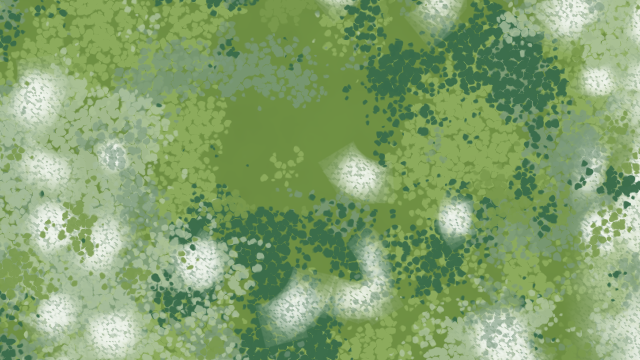
Write a Shadertoy shader that draws this texture.

```glsl
const vec3 OLIVE = vec3(0.43, 0.56, 0.26);
const vec3 LEAF  = vec3(0.57, 0.69, 0.38);
const vec3 PINE  = vec3(0.22, 0.42, 0.29);
const vec3 SLATE = vec3(0.48, 0.60, 0.50);
const vec3 MIST  = vec3(0.70, 0.78, 0.65);
const vec3 CHALK = vec3(0.94, 0.96, 0.93);
const float DAB_SCALE   = 66.0;   // dabs per canvas height
const float GRAIN_SCALE = 150.0;  // pits of the chalk per canvas height
const float VEIL_CELL   = 0.22;   // spacing of the chalk strokes
const int   VEIL_STAMPS = 6;      // square stamps in one stroke
const float VEIL_ALPHA  = 0.26;

float hash(vec2 p) {
    vec3 q = fract(p.xyx * 0.1031);
    q += dot(q, q.yzx + 33.33);
    return fract((q.x + q.y) * q.z);
}

vec2 hash2(vec2 p) {
    return vec2(hash(p), hash(p + 71.7));
}

float noise(vec2 p) {
    vec2 i = floor(p), f = fract(p);
    f = f * f * (3.0 - 2.0 * f);
    return mix(mix(hash(i), hash(i + vec2(1, 0)), f.x),
               mix(hash(i + vec2(0, 1)), hash(i + vec2(1, 1)), f.x), f.y);
}

float fbm(vec2 p) {
    float sum = 0.0, amp = 0.533;
    for (int k = 0; k < 4; k++) {
        sum += amp * noise(p);
        p = mat2(1.6, 1.2, -1.2, 1.6) * p + 17.3;
        amp *= 0.5;
    }
    return sum;
}

// How pale a region is: lower left, right edge and top right
float paleness(vec2 p) {
    float left  = (1.0 - smoothstep(0.25, 0.68, p.x)) * (1.0 - smoothstep(0.62, 0.85, p.y));
    float right = smoothstep(1.5, 1.7, p.x);
    float top   = 0.7 * smoothstep(0.75, 0.95, p.y) * smoothstep(0.9, 1.15, p.x);
    float foot  = 0.7 * (1.0 - smoothstep(0.2, 0.42, p.y)) * smoothstep(0.95, 1.1, p.x);
    return max(max(left, right), max(top, foot));
}

// Round dabs, scattered where a cloudy field exceeds the level
float dabs(vec2 p, float px, float seed, float freq, float level, float paleShift) {
    vec2 g = p * DAB_SCALE, cell = floor(g);
    float cover = 0.0, soft = px * DAB_SCALE;
    for (int y = -1; y <= 1; y++)
    for (int x = -1; x <= 1; x++) {
        vec2 id = cell + vec2(x, y);
        vec2 centre = id + hash2(id + seed);
        vec2 c = centre / DAB_SCALE;
        float threshold = level + paleShift * paleness(c);
        float density = smoothstep(threshold - 0.1, threshold + 0.1, fbm(c * freq + seed));
        if (hash(id + seed + 31.0) > density) continue;
        float radius = mix(0.35, 0.95, hash(id + seed + 53.0)) * (0.55 + 0.45 * density);
        cover = max(cover, 1.0 - smoothstep(radius - soft, radius + soft, distance(g, centre)));
    }
    return cover;
}

// Strokes of translucent square stamps that turn as they advance
float veils(vec2 p, float px) {
    vec2 cell = floor(p / VEIL_CELL);
    float clear = 1.0;
    for (int y = -1; y <= 1; y++)
    for (int x = -1; x <= 1; x++) {
        vec2 id = cell + vec2(x, y);
        vec2 start = (id + 0.2 + 0.6 * hash2(id + 5.0)) * VEIL_CELL;
        if (hash(id + 9.0) > 0.22 + 0.7 * paleness(start)) continue;
        float angle = 6.283 * hash(id + 13.0);
        float size = mix(0.04, 0.078, hash(id + 19.0));
        vec2 advance = vec2(cos(angle), sin(angle)) * mix(0.008, 0.026, hash(id + 23.0));
        for (int k = 0; k < VEIL_STAMPS; k++) {
            float s = float(k) - 2.5;
            float a = angle + s * 0.22;
            vec2 q = p - start - advance * s;
            q = mat2(cos(a), -sin(a), sin(a), cos(a)) * q;
            float edge = max(abs(q.x), abs(q.y)) - size;
            float glow = exp(-dot(q, q) / (size * size * 0.5));
            float stamp = 1.0 - smoothstep(-px, px, edge);
            clear *= 1.0 - stamp * VEIL_ALPHA * (0.6 + 0.9 * glow);
        }
    }
    return 1.0 - clear;
}

void mainImage(out vec4 fragColor, in vec2 fragCoord) {
    float px = 1.0 / iResolution.y;
    vec2 p = fragCoord * px;
    vec2 ragged = p + 0.007 * (vec2(noise(p * 95.0), noise(p * 95.0 + 40.0)) - 0.5);

    // Foliage ground
    vec3 col = OLIVE * (0.97 + 0.06 * fbm(p * 9.0));
    col = mix(col, LEAF, 0.85 * dabs(ragged, px, 3.0, 4.0, 0.57, -0.04));
    col = mix(col, SLATE, 0.75 * dabs(ragged, px, 111.0, 5.0, 0.66, -0.12));
    col = mix(col, PINE, 0.95 * dabs(ragged, px, 207.0, 3.6, 0.53, 0.11));
    col = mix(col, MIST, 0.75 * dabs(ragged, px, 318.0, 3.2, 0.70, -0.22));

    // Chalky veils with a pebbled grain
    float grain = noise(mat2(0.8, 0.6, -0.6, 0.8) * p * GRAIN_SCALE * vec2(1.0, 1.4));
    float wash = smoothstep(1.6, 1.8, p.x + 0.25 * (fbm(p * 5.0) - 0.5))
               * (1.0 - smoothstep(0.65, 0.9, p.y));
    float cover = 1.0 - (1.0 - veils(p, px)) * (1.0 - 0.8 * wash);
    vec3 chalk = mix(MIST, CHALK, smoothstep(0.35, 0.85, cover));
    chalk = mix(chalk, SLATE, 0.45 * (1.0 - smoothstep(0.15, 0.5, grain)));
    col = mix(col, chalk, min(1.0, cover * 1.15) * mix(0.82, 1.0, grain));

    // Sprays of foliage over the veils
    col = mix(col, SLATE, 0.6 * dabs(ragged, px, 421.0, 5.0, 0.72, -0.06));
    col = mix(col, mix(OLIVE, LEAF, 0.35), 0.9 * dabs(ragged, px, 533.0, 5.0, 0.72, -0.04));
    col = mix(col, PINE, 0.95 * dabs(ragged, px, 647.0, 6.0, 0.75, 0.0));

    fragColor = vec4(clamp(col, 0.0, 1.0), 1.0);
}
```
